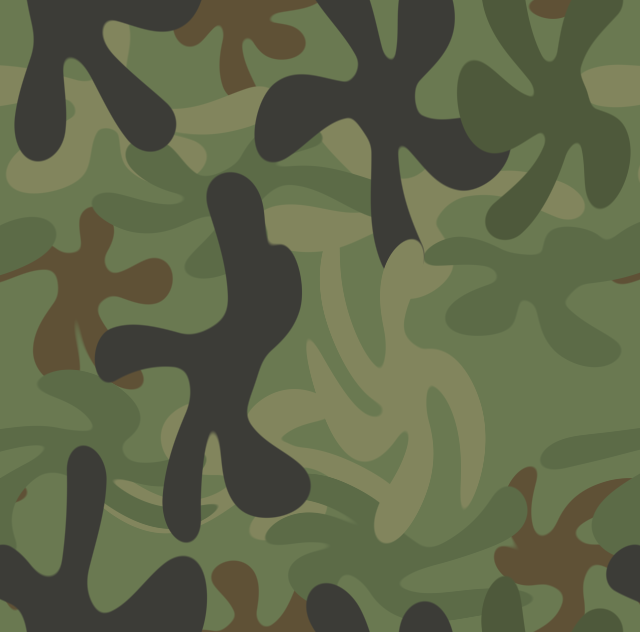
Give the GLSL for this pattern, as a Shadertoy shader.

```glsl
// Woodland camouflage: flat, overlapping splotches with curved, bulb-ended limbs.

const float TAU = 6.2831853;

// Palette
const vec3 LEAF     = vec3(0.416, 0.475, 0.318);
const vec3 KHAKI    = vec3(0.510, 0.523, 0.365);
const vec3 MOSS     = vec3(0.360, 0.420, 0.280);
const vec3 OLIVE    = vec3(0.306, 0.350, 0.230);
const vec3 BROWN    = vec3(0.372, 0.318, 0.212);
const vec3 CHARCOAL = vec3(0.237, 0.237, 0.216);

// Splotch shape, relative to its reach
const int   LIMBS = 5;
const float CORE_RADIUS = 0.26;
const float NECK_RADIUS = 0.11;
const vec2  BULB_RADIUS = vec2(0.16, 0.30);   // smallest, largest
const vec2  LIMB_LENGTH = vec2(0.55, 1.05);   // shortest, longest
const vec2  FILLET      = vec2(0.04, 0.20);   // sharp, soft inner corners
const float ANGLE_JITTER = 0.6;
const float MAX_TWIST = 1.1;

// Placement: an evenly spreading sequence on a repeating unit tile
const vec2 SPREAD = vec2(0.7549, 0.5698);
const vec2 SPREAD_ORIGIN = vec2(-0.16, 0.28);
const float WARP = 0.012;

vec3 hash(vec2 key) {
    vec3 h = fract(key.xyx * vec3(0.1031, 0.1030, 0.0973) + 0.137);
    h += dot(h, h.yxz + 33.33);
    return fract((h.xxy + h.yzz) * h.zyx);
}

float smoothMin(float a, float b, float k) {
    float h = max(k - abs(a - b), 0.0) / k;
    return min(a, b) - 0.25 * h * h * k;
}

mat2 rotation(float angle) {
    float c = cos(angle), s = sin(angle);
    return mat2(c, s, -s, c);
}

// Tapered limb from the origin to a rounded bulb at the tip
float limb(vec2 p, vec2 tip, float bulb) {
    float along = clamp(dot(p, tip) / dot(tip, tip), 0.0, 1.0);
    float radius = mix(NECK_RADIUS, bulb, smoothstep(0.3, 1.0, along));
    return length(p - tip * along) - radius;
}

// Core with twisted limbs, in units of the splotch's reach
float splotch(vec2 p, float id) {
    vec3 traits = hash(vec2(id, 7.0));
    float fillet = mix(FILLET.x, FILLET.y, traits.x);
    p = rotation((traits.y * 2.0 - 1.0) * MAX_TWIST * length(p)) * p;
    float d = length(p) - CORE_RADIUS;
    for (int i = 0; i < LIMBS; i++) {
        vec3 r = hash(vec2(id, 20.0 + float(i) * 3.0));
        float turn = (float(i) + ANGLE_JITTER * (r.x - 0.5)) / float(LIMBS);
        float angle = TAU * (turn + traits.z);
        vec2 tip = vec2(cos(angle), sin(angle)) * mix(LIMB_LENGTH.x, LIMB_LENGTH.y, r.y);
        d = smoothMin(d, limb(p, tip, mix(BULB_RADIUS.x, BULB_RADIUS.y, r.z)), fillet);
    }
    return d;
}

// Paints a run of splotches; stretch above 1 makes them tall, below 1 wide
void paint(inout vec3 colour, vec2 uv, int first, int count, float reach, float stretch, vec3 ink) {
    float d = 1.0;
    for (int i = 0; i < count; i++) {
        float id = float(first + i);
        vec2 p = fract(uv - SPREAD_ORIGIN - SPREAD * id + 0.5) - 0.5;
        p *= vec2(stretch, 1.0 / stretch) / reach;
        d = min(d, splotch(p, id) * reach);
    }
    float edge = 1.0 / iResolution.y;
    colour = mix(colour, ink, 1.0 - smoothstep(-edge, edge, d));
}

void mainImage(out vec4 fragColor, in vec2 fragCoord) {
    vec2 uv = fragCoord / iResolution.y;

    // Gentle shear waves loosen the outlines and keep the tile seamless
    uv.x += WARP * sin(TAU * (2.0 * uv.y + 0.1));
    uv.y += WARP * sin(TAU * (3.0 * uv.x + 0.4));

    // Layers from bottom to top
    vec3 colour = LEAF;
    paint(colour, uv, 10, 3, 0.140, 1.00, BROWN);
    paint(colour, uv, 13, 3, 0.180, 0.80, KHAKI);
    paint(colour, uv,  4, 4, 0.171, 0.75, MOSS);
    paint(colour, uv,  1, 3, 0.220, 1.15, CHARCOAL);
    paint(colour, uv,  9, 1, 0.180, 1.50, KHAKI);
    paint(colour, uv,  8, 1, 0.203, 1.25, OLIVE);

    fragColor = vec4(colour, 1.0);
}
```
